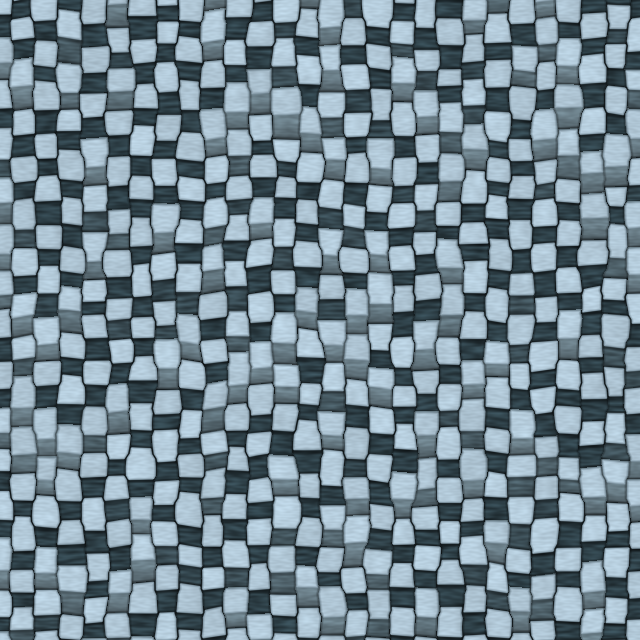
Write a WebGL 1 fragment shader that draws this pattern.

```glsl
precision highp float;
// Woven checker of pale blue slats over dark and grey recesses, in wavering columns.

uniform vec2 u_resolution;

const float COLUMNS = 27.0;
const float ROWS = 14.0;           // light + recess pairs per column
const float GAP_SHARE = 0.39;      // recess part of each pair
const float GAP_VARIATION = 0.14;
const float ROW_JITTER = 0.24;
const float COLUMN_PHASE = 0.26;
const float TILT = 0.10;
const float SEAM_WANDER = 0.30;    // in column widths
const float BULGE = 0.045;         // slats swell over neighbouring recesses
const float WARP = 0.007;          // in canvas units
const float CORNER = 0.0035;
const float EDGE_SOFTNESS = 0.0055;
const vec3 FACE = vec3(0.70, 0.79, 0.85);
const vec3 DARK = vec3(0.18, 0.25, 0.28);
const vec3 GREY = vec3(0.43, 0.51, 0.55);
const vec3 SEAM = vec3(0.20, 0.27, 0.31);

float hash(vec2 p) {
    vec3 q = fract(vec3(p.xyx) * 0.1031);
    q += dot(q, q.yzx + 33.33);
    return fract((q.x + q.y) * q.z);
}

float corner(vec2 cell, vec2 offset) {
    float angle = 6.2832 * hash(cell);
    return dot(vec2(cos(angle), sin(angle)), offset);
}

float gradientNoise(vec2 p) {
    vec2 i = floor(p);
    vec2 f = p - i;
    vec2 s = f * f * f * (f * (f * 6.0 - 15.0) + 10.0);
    vec2 o = vec2(1.0, 0.0);
    float low = mix(corner(i, f), corner(i + o.xy, f - o.xy), s.x);
    float high = mix(corner(i + o.yx, f - o.yx), corner(i + o.xx, f - o.xx), s.x);
    return mix(low, high, s.y);
}

// Horizontal place of the seam left of a column, in column widths.
float seamAt(float column, float y) {
    float swell = cos(6.2832 * (y * ROWS + 0.5 * mod(column, 2.0) - 0.8));
    float wander = gradientNoise(vec2(column * 3.7 + 0.4, y * ROWS * 0.9));
    return column + SEAM_WANDER * wander - BULGE * clamp(3.0 * swell, -1.0, 1.0);
}

float rowStart(float column, float row) {
    return row + ROW_JITTER * hash(vec2(column + 40.0, row + 9.0));
}

void main() {
    vec2 uv = gl_FragCoord.xy / u_resolution;
    float pixel = 1.0 / min(u_resolution.x, u_resolution.y);
    vec2 p = uv + WARP * vec2(gradientNoise(uv * 6.0), gradientNoise(uv * 6.0 + 17.0));

    // Find the column between its two wandering seams.
    float x = p.x * COLUMNS + 0.5;
    float column = floor(x);
    if (x < seamAt(column, p.y)) column -= 1.0;
    else if (x > seamAt(column + 1.0, p.y)) column += 1.0;
    float left = seamAt(column, p.y);
    float right = seamAt(column + 1.0, p.y);
    float across = (x - left) / (right - left);
    float sideDistance = min(x - left, right - x) / COLUMNS;

    // Find the slat and recess pair within the column.
    float phase = COLUMN_PHASE * (hash(vec2(column + 3.0, 71.0)) - 0.5);
    float v = p.y * ROWS + 0.5 * mod(column, 2.0) + phase + 1.0;
    float slope = hash(vec2(column + 5.0, 23.0)) - 0.5 + gradientNoise(vec2(column * 2.3, p.y * 9.0));
    v += TILT * slope * (across - 0.5);
    float row = floor(v);
    if (v < rowStart(column, row)) row -= 1.0;
    float bottom = rowStart(column, row);
    float top = rowStart(column, row + 1.0);
    vec2 id = vec2(column, row) + 100.0;
    float gap = GAP_SHARE + GAP_VARIATION * (hash(id) - 0.5);
    float gapTop = mix(bottom, top, gap);

    // Recess: dark streaked or soft grey, shaded under the slat above.
    float g = clamp((v - bottom) / (gapTop - bottom), 0.0, 1.0);
    float greyness = smoothstep(0.52, 0.86, hash(id + 31.0));
    float streak = gradientNoise(vec2(p.x * 34.0, p.y * ROWS * 13.0) + id * 5.0);
    float grain = gradientNoise(uv * vec2(70.0, 260.0));
    vec3 recess = mix(DARK, GREY, greyness);
    recess *= 1.0 + mix(0.55, 0.14, greyness) * streak + 0.12 * grain;
    recess *= mix(1.0, mix(0.72, 1.12, g), greyness);
    recess *= mix(mix(0.5, 0.85, greyness), 1.0, smoothstep(0.0, 0.22, 1.0 - g));
    recess *= mix(0.6, 1.0, smoothstep(0.0, 0.14, g));
    recess *= mix(0.72, 1.0, smoothstep(0.0, 0.004, sideDistance));

    // Slat: fine horizontal grain, tonal variation and rounded dark edges.
    float blotch = gradientNoise(uv * vec2(24.0, 55.0) + 8.0);
    vec3 face = FACE * (1.0 + 0.07 * (hash(id + 57.0) - 0.5) + 0.09 * grain + 0.06 * blotch);
    face *= mix(1.0, 0.95, smoothstep(0.6, 1.0, across));
    float endDistance = min(v - gapTop, top - v) / ROWS;
    vec2 inset = max(CORNER - vec2(sideDistance, endDistance), 0.0);
    float edge = CORNER - length(inset);
    float reach = min(sideDistance, endDistance);
    face = mix(mix(SEAM, face, 0.5), face, smoothstep(0.0, EDGE_SOFTNESS, reach));

    vec3 color = mix(recess, face, smoothstep(0.0, 1.5 * pixel, edge));
    gl_FragColor = vec4(clamp(color, 0.0, 1.0), 1.0);
}
```
